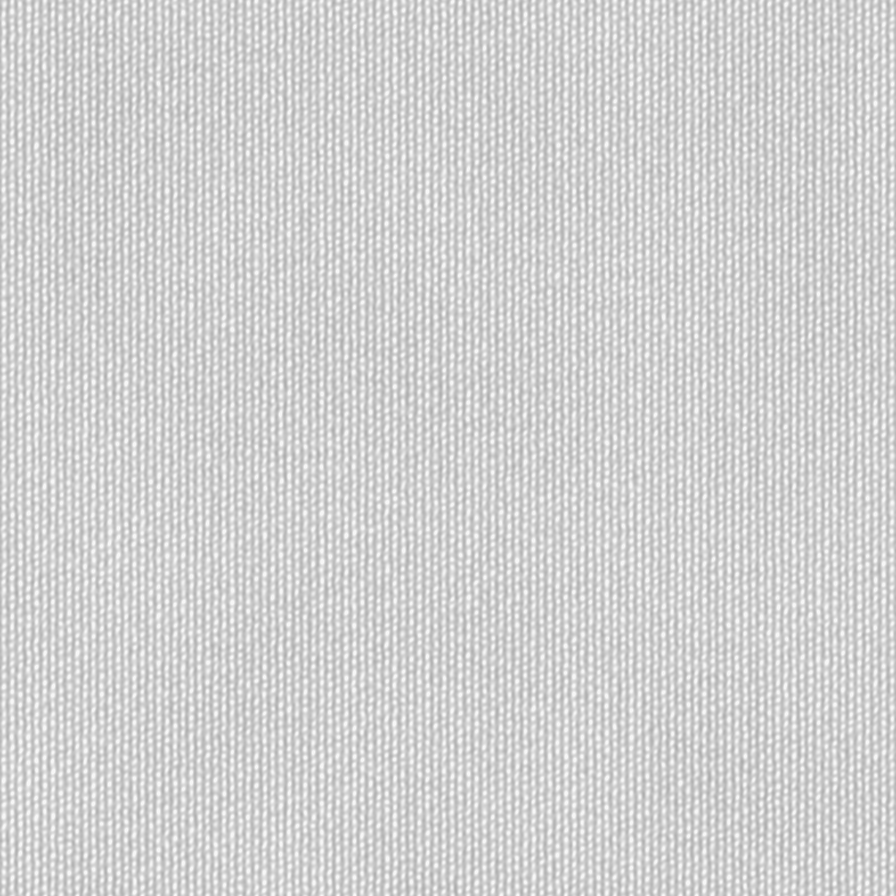
Give the GLSL for this texture, as a Shadertoy shader.

```glsl
const float TAU = 6.2831853;

float hash(vec2 p) {
    vec3 q = fract(p.xyx * vec3(0.1031, 0.1030, 0.0973));
    q += dot(q, q.yzx + 33.33);
    return fract((q.x + q.y) * q.z);
}

vec2 gradient(vec2 cell) {
    float angle = TAU * hash(cell);
    return vec2(cos(angle), sin(angle));
}

float gradientNoise(vec2 p) {
    vec2 i = floor(p), f = p - i;
    vec2 w = f * f * f * (f * (f * 6.0 - 15.0) + 10.0);
    vec2 e = vec2(0.0, 1.0);
    float low = mix(dot(gradient(i), f), dot(gradient(i + e.yx), f - e.yx), w.x);
    float high = mix(dot(gradient(i + e.xy), f - e.xy), dot(gradient(i + e.yy), f - e.yy), w.x);
    return mix(low, high, w.y);
}

// Staggered columns of rounded stitches, with lit crowns and shaded grooves
float weave(vec2 uv) {
    vec2 p = uv * vec2(110.0, 96.0);
    p.x += 0.16 * gradientNoise(uv * 70.0);
    p.y += 0.45 * gradientNoise(uv * 45.0 + 17.0);

    float column = floor(p.x);
    float across = p.x - column - 0.5;
    float along = p.y + 0.5 * mod(column, 2.0) + 0.2 * (hash(vec2(column, 7.0)) - 0.5);
    along -= 0.25 * across;

    float ridge = cos(TAU * across);
    float crown = 0.5 + 0.5 * ridge;
    float bead = cos(TAU * (fract(along) - 0.5));
    float stitchTone = hash(vec2(column, floor(along)) + 3.0) - 0.5;
    float threadTone = hash(vec2(column, 51.0)) - 0.5;

    return 0.09 * ridge + crown * (0.07 * bead + 0.04 * stitchTone * (0.5 + 0.5 * bead) + 0.02 * threadTone);
}

void mainImage(out vec4 fragColor, in vec2 fragCoord) {
    vec2 uv = fragCoord / iResolution.xy;
    float shade = 0.82 + weave(uv);

    // Fibre grain and faint broad mottling
    shade += 0.07 * gradientNoise(uv * vec2(190.0, 170.0) + 31.0);
    shade += 0.03 * gradientNoise(uv * 60.0 + 5.0);
    shade += 0.02 * gradientNoise(uv * vec2(5.0, 4.0) + 11.0);

    fragColor = vec4(vec3(clamp(shade, 0.64, 0.97)), 1.0);
}
```
